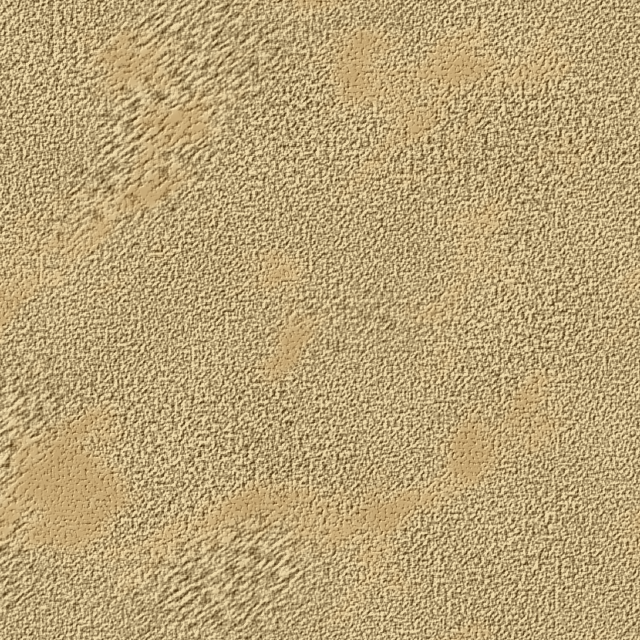
Write a WebGL 1 fragment shader that draws this texture.

```glsl
precision highp float;
// Rough sandy plaster lit from the upper left: a gradient noise relief of fine
// grains, pressed flat in trowelled patches and combed into slanted streaks.
// The slope toward the light and the depth of each pit set the tone.

uniform vec2 u_resolution;

#define GRAIN_FREQ 190.0
#define PATCH_FREQ 5.0
#define TROWEL_ANGLE 0.62
#define STREAK_STRETCH 4.0
#define SLOPE_GAIN 0.74
#define DEPTH_GAIN 0.62
#define BASE_TONE 0.66
#define LIGHT_DIR vec2(-0.8, 0.6)
#define SHADOW_COLOR vec3(0.38, 0.29, 0.14)
#define LIT_COLOR vec3(0.90, 0.82, 0.64)
#define FLAT_TINT vec3(0.02, -0.015, -0.045)

// Unit gradient vector for a lattice point
vec2 latticeGradient(vec2 cell) {
  vec3 q = fract(cell.xyx * vec3(0.1031, 0.1030, 0.0973));
  q += dot(q, q.yzx + 33.33);
  float angle = 6.28318 * fract((q.x + q.y) * q.z);
  return vec2(cos(angle), sin(angle));
}

float gradientNoise(vec2 p) {
  vec2 cell = floor(p);
  vec2 f = p - cell;
  vec2 w = f * f * f * (f * (f * 6.0 - 15.0) + 10.0);
  vec2 e = vec2(1.0, 0.0);
  float a = dot(latticeGradient(cell), f);
  float b = dot(latticeGradient(cell + e), f - e);
  float c = dot(latticeGradient(cell + e.yx), f - e.yx);
  float d = dot(latticeGradient(cell + 1.0), f - 1.0);
  return mix(mix(a, b, w.x), mix(c, d, w.x), w.y);
}

float fractalNoise(vec2 p) {
  float sum = 0.0;
  float amplitude = 1.0;
  for (int i = 0; i < 4; i++) {
    sum += amplitude * gradientNoise(p);
    p = p * 2.1 + 17.3;
    amplitude *= 0.55;
  }
  return sum;
}

// Coordinates along and across the trowel strokes
vec2 alongTrowel(vec2 p) {
  float c = cos(TROWEL_ANGLE);
  float s = sin(TROWEL_ANGLE);
  return vec2(c * p.x + s * p.y, c * p.y - s * p.x);
}

float softMin(float a, float b, float k) {
  float h = max(k - abs(a - b), 0.0) / k;
  return min(a, b) - 0.25 * k * h * h;
}

// Relief height: grains, partly combed into streaks, capped where pressed flat
float reliefHeight(vec2 p, float flatness, float streaking, float coarseness) {
  vec2 g = p * GRAIN_FREQ;
  float grains = gradientNoise(g)
               + 0.38 * gradientNoise(g * 1.7 + 41.7)
               + coarseness * gradientNoise(g * 0.55 + 83.1);
  vec2 s = alongTrowel(g) * vec2(1.0 / STREAK_STRETCH, 0.8);
  float streaks = 1.1 * gradientNoise(s + 9.4);
  float height = mix(grains, 0.6 * grains + streaks, streaking);
  float cap = mix(0.55, -0.1, flatness);
  return softMin(height, cap, 0.25);
}

void main() {
  vec2 p = gl_FragCoord.xy / u_resolution.y;
  vec2 t = alongTrowel(p + 0.03 * gradientNoise(p * 3.0 + 5.2));

  // Broad masks: flat patches, combed streaks, coarse grain
  float patches = fractalNoise(t * PATCH_FREQ * vec2(0.75, 1.25) + 3.7);
  float flatness = smoothstep(0.0, 0.6, patches);
  float streaking = smoothstep(0.0, 0.45, gradientNoise(t * vec2(2.5, 4.0) + 21.6)
                  + 0.15 - 0.35 * p.x);
  float coarseness = 0.25 + 0.45 * smoothstep(-0.2, 0.4, gradientNoise(p * 4.0 + 60.3));

  // Relief shading from the height step toward the light
  float height = reliefHeight(p, flatness, streaking, coarseness);
  vec2 lightStep = LIGHT_DIR * 0.4 / GRAIN_FREQ;
  float slope = height - reliefHeight(p + lightStep, flatness, streaking, coarseness);

  float tone = BASE_TONE + SLOPE_GAIN * slope + DEPTH_GAIN * height;
  tone += 0.13 * flatness + 0.06 * fractalNoise(p * 6.0 + 31.9);
  tone = clamp(tone, -0.12, 1.08);

  vec3 color = mix(SHADOW_COLOR, LIT_COLOR, tone) + FLAT_TINT * flatness;
  gl_FragColor = vec4(color, 1.0);
}
```
